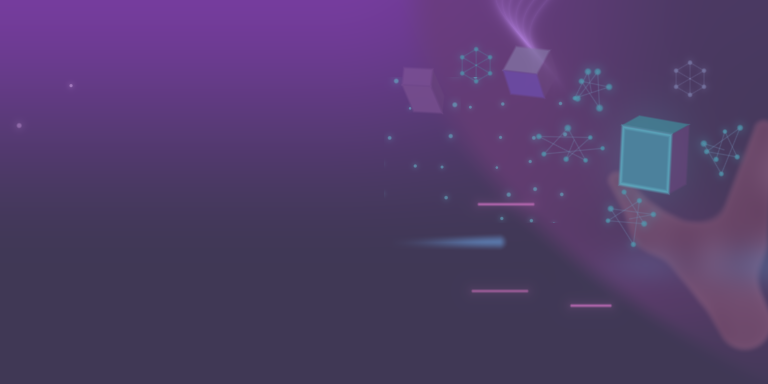
Write a Shadertoy shader that draws this background.

```glsl
#define DUSK vec3(.25, .22, .335)
#define VIOLET vec3(.47, .235, .63)
#define PLUM vec3(.41, .24, .46)
#define SKIN vec3(.45, .29, .42)
#define TEAL vec3(.30, .62, .70)
#define PINK vec3(.70, .40, .68)
#define BLUE vec3(.38, .54, .76)
#define MAUVE vec3(.47, .31, .56)
#define DUST_CELL .075
#define LINK_ALPHA .38

vec2 hash2(vec2 p) {
  vec3 q = fract(p.xyx * vec3(.1031, .1030, .0973));
  q += dot(q, q.yzx + 33.33);
  return fract((q.xx + q.yz) * q.zy);
}

float noise(vec2 p) {
  vec2 i = floor(p), f = fract(p);
  f *= f * (3. - 2. * f);
  return mix(mix(hash2(i).x, hash2(i + vec2(1, 0)).x, f.x),
             mix(hash2(i + vec2(0, 1)).x, hash2(i + 1.).x, f.x), f.y);
}

// Distance to a segment whose radius runs from r0 to r1
float limb(vec2 p, vec2 a, vec2 b, float r0, float r1) {
  vec2 d = b - a;
  float t = clamp(dot(p - a, d) / dot(d, d), 0., 1.);
  return length(p - a - d * t) - mix(r0, r1, t);
}

float smoothMin(float a, float b) {
  float k = .055, h = max(k - abs(a - b), 0.);
  return min(a, b) - h * h / k * .25;
}

float glow(vec2 p, vec2 size) { return exp(-dot(p / size, p / size)); }

float fill(float d, float blur) { return 1. - smoothstep(-blur, blur, d); }

float line(vec2 p, vec2 a, vec2 b) {
  return fill(limb(p, a, b, .001, .001), 1.2 / iResolution.y);
}

// Coverage of the parallelogram spanned by u and v
float face(vec2 p, vec2 u, vec2 v) {
  vec2 s = vec2(p.x * v.y - p.y * v.x, u.x * p.y - u.y * p.x) / (u.x * v.y - u.y * v.x);
  vec2 e = min(s, 1. - s) * vec2(length(u), length(v));
  return smoothstep(-.005, .005, min(e.x, e.y));
}

// Three faces share the near corner: a across, b down, c back
void cube(inout vec3 col, vec2 p, vec2 a, vec2 b, vec2 c, vec3 front, vec3 top, float alpha) {
  col = mix(col, MAUVE * .87, face(p, b, c) * alpha * .7);
  col = mix(col, top, face(p, a, c) * alpha * .85);
  col = mix(col, front, face(p, a, b) * alpha);
}

void node(inout vec3 col, vec2 p, float r, vec3 tint, float alpha) {
  float d = length(p);
  col = mix(col, tint, alpha * (.8 * fill(d - r, r * .5) + .2 * glow(p, vec2(r * 2.6))));
}

// Chain of linked nodes winding around its centre
void network(inout vec3 col, vec2 p, vec2 size, float seed) {
  vec2 last = vec2(0);
  for (int i = 0; i < 7; i++) {
    vec2 rnd = hash2(vec2(float(i) + 3., seed));
    float turn = float(i) * 2.4 + seed + rnd.x;
    vec2 here = size * (.4 + .6 * rnd.y) * vec2(cos(turn), sin(turn));
    col = mix(col, mix(TEAL, PINK, .35), line(p, last, here) * LINK_ALPHA);
    node(col, p - here, .005 + .0035 * rnd.x, TEAL, .75);
    last = here;
  }
}

void wireCube(inout vec3 col, vec2 p, vec3 tint) {
  vec2 last = vec2(0, -.042);
  for (int i = 0; i < 6; i++) {
    float turn = 1.0472 * float(i) - .5236;
    vec2 here = .042 * vec2(cos(turn), sin(turn));
    col = mix(col, tint, .3 * max(line(p, last, here), line(p, vec2(0), here)));
    node(col, p - here, .0055, tint, .65);
    last = here;
  }
}

void bar(inout vec3 col, vec2 p, float w, vec3 tint) {
  float d = limb(p, vec2(-w, 0), vec2(w, 0), .003, .003);
  col = mix(col, tint, .85 * fill(d, .004) + .15 * exp(-max(d, 0.) * 90.));
}

void mainImage(out vec4 fragColor, in vec2 fragCoord) {
  vec2 p = fragCoord / iResolution.xy * vec2(2, 1);

  // Violet light from above and a curved plum haze
  float y = 1. - p.y, light = smoothstep(.3, 1.1, p.y) * (1. - .85 * smoothstep(.85, 1.9, p.x));
  vec3 col = mix(DUSK, VIOLET, light);
  float inward = p.x - 1.05 - .9 * y * y;
  float haze = smoothstep(-.02, .1, inward) * exp(-3. * inward * inward);
  col = mix(col, PLUM, haze * (.55 + .4 * noise(p * 5.)) * smoothstep(-.1, .4, p.y));

  // Smoke strands
  for (float k = 0.; k < 6.; k++) {
    float x = 1.34 + .018 * k + .05 * sin(p.y * 17. + k * .35);
    col += vec3(.07, .06, .09) * exp(-abs(p.x - x) * 80.) * smoothstep(.72, .95, p.y);
  }

  // Open hand: thumb, palm, heel and finger
  float hand = limb(p, vec2(1.607, .53), vec2(1.7, .4), .022, .045);
  hand = smoothMin(hand, limb(p, vec2(1.7, .4), vec2(1.87, .32), .04, .09));
  hand = smoothMin(hand, limb(p, vec2(1.86, .32), vec2(1.94, .16), .08, .07));
  hand = smoothMin(hand, limb(p, vec2(1.99, .66), vec2(1.93, .38), .026, .07));
  vec3 flesh = SKIN + .06 * noise(p * vec2(14, 9)) - .03 + .04 * exp(-abs(hand) * 70.);
  col = mix(col, flesh, .8 * fill(hand, .012));
  col = mix(col, BLUE, .32 * glow(p - vec2(1.99, .31), vec2(.15, .06)));
  col = mix(col, BLUE, .18 * glow(p - vec2(1.68, .31), vec2(.1, .05)));

  // Drifting dust and two lone stars
  vec2 cell = floor(p / DUST_CELL), rnd = hash2(cell + 7.);
  vec2 zone = step(vec2(1, .42), p) * step(p, vec2(1.5, .8));
  node(col, p - (cell + .2 + .6 * rnd.yx) * DUST_CELL, .003 + .003 * rnd.y, TEAL + .1, .6 * zone.x * zone.y * step(.4, rnd.x));
  node(col, p - vec2(.185, .777), .004, MAUVE + .28, .7);
  node(col, p - vec2(.05, .673), .006, MAUVE + .18, .7);

  // Linked clusters
  network(col, p - vec2(1.54, .76), vec2(.085, .1), 1.);
  network(col, p - vec2(1.495, .635), vec2(.1, .07), 4.);
  network(col, p - vec2(1.885, .61), vec2(.09, .065), 2.);
  network(col, p - vec2(1.64, .43), vec2(.065, .085), 6.);
  wireCube(col, p - vec2(1.24, .83), TEAL);
  wireCube(col, p - vec2(1.797, .795), mix(TEAL, PINK, .5));

  // Solid cubes
  cube(col, p - vec2(1.122, .775), vec2(-.075, .004), vec2(.03, -.07), vec2(.005, .045), MAUVE, MAUVE * 1.06, .8);
  cube(col, p - vec2(1.398, .807), vec2(-.088, .01), vec2(.02, -.062), vec2(.034, .062), vec3(.42, .29, .64), vec3(.51, .45, .64), .9);
  vec2 q = p - vec2(1.75, .651), a = vec2(-.13, .023), b = vec2(-.008, -.156);
  col = mix(col, TEAL, .25 * glow(q + .06, vec2(.1, .12)));
  cube(col, q, a, b, vec2(.045, .025), TEAL + .06, TEAL * .85, .9);
  col = mix(col, vec3(.29, .49, .6), .9 * face(q - .05 * (a + b), a * .9, b * .9));

  // Light bars
  bar(col, p - vec2(1.318, .468), .07, PINK);
  bar(col, p - vec2(1.302, .242), .07, mix(PINK, SKIN, .3));
  bar(col, p - vec2(1.539, .204), .05, PINK);
  float streak = limb(p, vec2(1.03, .367), vec2(1.3, .37), .006, .012);
  col = mix(col, BLUE, .75 * fill(streak, .013) * smoothstep(1., 1.28, p.x));

  fragColor = vec4(col, 1);
}
```
